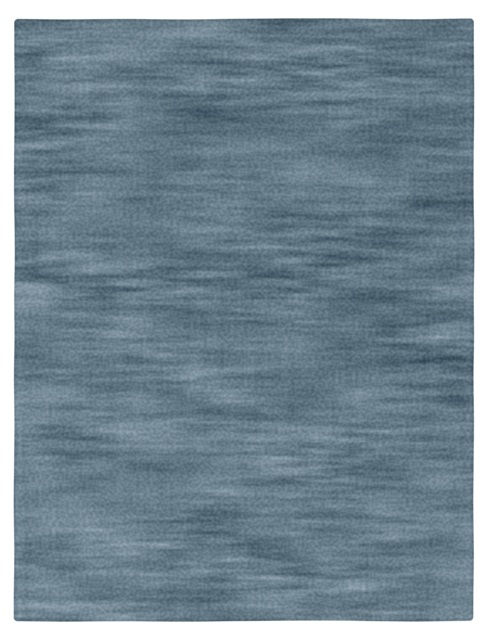
This texture is drawn by a Shadertoy shader. Its source:

```glsl
// A blue-grey woven viscose rug lying on a white ground.
// Stretched layers of gradient noise give clouds, horizontal pile streaks
// and thread grain; a rounded box distance cuts out the rug.

#define RUG_COLOR vec3(0.398, 0.480, 0.531)
#define GROUND_COLOR vec3(1.0)
#define RUG_HALF_SIZE vec2(0.3590, 0.4705)
#define CORNER_RADIUS 0.006
#define CLOUD_GAIN 0.085
#define PATCH_GAIN 0.095
#define STREAK_GAIN 0.110
#define THREAD_GAIN 0.065
#define GRAIN_GAIN 0.095
#define WARP_GAIN 0.022

// Unit gradient picked by an integer hash of the lattice cell
vec2 latticeGradient(vec2 cell) {
    uvec2 q = uvec2(ivec2(cell) + 32768);
    uint h = q.x * 1597334677u ^ q.y * 3812015801u;
    h = (h ^ (h >> 15)) * 2246822519u;
    h = (h ^ (h >> 13)) * 3266489917u;
    h ^= h >> 16;
    float angle = float(h & 65535u) * 6.2831853 / 65536.0;
    return vec2(cos(angle), sin(angle));
}

float gradientNoise(vec2 p) {
    vec2 i = floor(p), f = p - i;
    vec2 u = f * f * f * (f * (f * 6.0 - 15.0) + 10.0);
    vec2 e = vec2(1.0, 0.0);
    float a = dot(latticeGradient(i), f);
    float b = dot(latticeGradient(i + e.xy), f - e.xy);
    float c = dot(latticeGradient(i + e.yx), f - e.yx);
    float d = dot(latticeGradient(i + e.xx), f - e.xx);
    return mix(mix(a, b, u.x), mix(c, d, u.x), u.y);
}

// Octaves that keep the stretch given by the caller
float fractalNoise(vec2 p) {
    float sum = 0.0, gain = 1.0;
    for (int k = 0; k < 3; k++) {
        sum += gain * gradientNoise(p);
        p = p * 2.03 + vec2(17.3, 41.7);
        gain *= 0.5;
    }
    return sum * 0.88;
}

float roundedBox(vec2 p, vec2 halfSize, float radius) {
    vec2 q = abs(p) - halfSize + radius;
    return length(max(q, 0.0)) + min(max(q.x, q.y), 0.0) - radius;
}

// Brightness offset of the pile
float pileShade(vec2 p) {
    // Broad sheen: darker to the upper right, lighter to the lower left
    float shade = -0.030 * p.x - 0.034 * p.y;
    shade -= 0.022 * exp(-dot((p - vec2(0.26, 0.10)) * vec2(4.0, 7.0),
                              (p - vec2(0.26, 0.10)) * vec2(4.0, 7.0)));

    // Clouds and flattened patches
    shade += CLOUD_GAIN * fractalNoise(p * vec2(3.5, 8.0) + 5.0);
    shade += PATCH_GAIN * fractalNoise(p * vec2(7.0, 24.0) + 31.0);

    // Horizontal streaks, fading in and out in places
    float strength = 1.0 + 1.3 * gradientNoise(p * vec2(4.0, 9.0) + 63.0);
    shade += STREAK_GAIN * strength * gradientNoise(p * vec2(8.0, 84.0) + 90.0);
    shade += THREAD_GAIN * strength * gradientNoise(p * vec2(20.0, 170.0) + 120.0);

    // Faint upright warp bands and fine weave grain
    shade += WARP_GAIN * gradientNoise(p * vec2(75.0, 7.0) + 150.0);
    shade += GRAIN_GAIN * gradientNoise(p * vec2(190.0, 215.0) + 200.0);
    return shade;
}

void mainImage(out vec4 fragColor, in vec2 fragCoord) {
    float pixel = 1.0 / iResolution.y;
    vec2 p = (fragCoord - 0.5 * iResolution.xy) * pixel;
    p.x += 0.0015;

    // Outline with a slight hand-made waviness
    vec2 wobble = 0.0016 * vec2(gradientNoise(vec2(p.y * 9.0, 3.5)),
                                gradientNoise(vec2(p.x * 9.0, 8.5)));
    float dist = roundedBox(p + wobble, RUG_HALF_SIZE, CORNER_RADIUS);

    // Pile colour; light keeps a little more blue than shadow
    float shade = pileShade(p);
    vec3 rug = RUG_COLOR + shade * vec3(1.0, 1.0, 0.98);

    // Pale side selvedge and a thin dark rim
    float side = RUG_HALF_SIZE.x - abs(p.x);
    rug += 0.018 * (1.0 - smoothstep(0.008, 0.018, side));
    rug -= 0.055 * smoothstep(-0.005, -0.001, dist);

    float cover = 1.0 - smoothstep(-0.9 * pixel, 0.9 * pixel, dist);
    fragColor = vec4(mix(GROUND_COLOR, rug, cover), 1.0);
}
```
